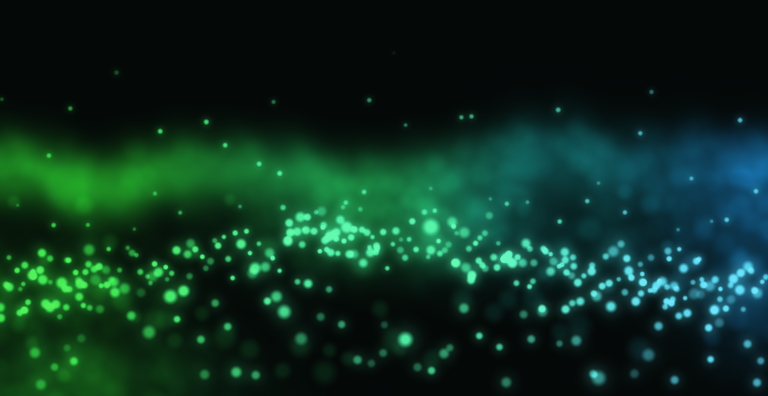
Give the GLSL for this background, as a WebGL 1 fragment shader.

```glsl
precision highp float;

uniform vec2 u_resolution;

const vec3 NIGHT = vec3(0.016, 0.032, 0.029);
const vec3 SMOKE_GREEN = vec3(0.11, 0.58, 0.12);
const vec3 SMOKE_JADE = vec3(0.09, 0.52, 0.24);
const vec3 SMOKE_TEAL = vec3(0.06, 0.42, 0.43);
const vec3 SMOKE_BLUE = vec3(0.07, 0.40, 0.62);
const vec3 SPARK_GREEN = vec3(0.20, 0.86, 0.28);
const vec3 SPARK_MINT = vec3(0.27, 0.90, 0.61);
const vec3 SPARK_CYAN = vec3(0.32, 0.82, 0.92);
const int BAND_SPARKS = 170;
const int CLUMP_SPARKS = 20;
const int LOW_SPARKS = 76;
const int FINE_SPARKS = 44;
const int BOKEH_DISCS = 54;
const float COARSE_CELLS = 11.0;
const float FINE_CELLS = 23.0;

vec3 hash3(float n) {
  return fract(sin(n * vec3(12.71, 31.17, 7.47) + 1.3) * 4375.85);
}

float bell(float x, float centre, float width) {
  float d = (x - centre) / width;
  return exp(-d * d);
}

float blob(vec2 uv, vec2 centre, vec2 size) {
  vec2 d = (uv - centre) / size;
  return exp(-dot(d, d));
}

// Soft overlapping puffs, one per jittered cell
float puffs(vec2 p) {
  vec2 cell = floor(p);
  float sum = 0.0;
  for (int j = -1; j <= 1; j++) {
    for (int i = -1; i <= 1; i++) {
      vec2 id = cell + vec2(float(i), float(j));
      vec3 h = hash3(id.x + id.y * 57.0);
      float d = length(p - id - h.xy);
      sum += h.z * (1.0 - smoothstep(0.2, 0.95, d));
    }
  }
  return min(sum, 1.3);
}

vec3 smokeColor(float x) {
  vec3 c = mix(SMOKE_GREEN, SMOKE_JADE, smoothstep(0.12, 0.42, x));
  c = mix(c, SMOKE_TEAL, smoothstep(0.46, 0.74, x));
  return mix(c, SMOKE_BLUE, smoothstep(0.74, 0.98, x));
}

vec3 sparkColor(float x) {
  vec3 c = mix(SPARK_GREEN, SPARK_MINT, smoothstep(0.08, 0.45, x));
  return mix(c, SPARK_CYAN, smoothstep(0.55, 0.92, x));
}

float smokeCrest(float x) {
  return 0.533 + 0.045 * bell(x, 0.0, 0.07) + 0.045 * bell(x, 0.29, 0.10)
    + 0.075 * smoothstep(0.53, 0.68, x) - 0.025 * smoothstep(0.74, 0.86, x);
}

float sparkBand(float x) {
  return 0.255 + 0.145 * bell(x, 0.46, 0.28);
}

// Bright disc with a faint halo
float spark(vec2 p, vec2 centre, float radius) {
  float d = length(p - centre) / radius;
  return 1.0 - smoothstep(0.3, 1.2, d) + 0.24 * exp(-0.35 * d * d);
}

// Knot of sparks around one centre
float clump(vec2 p, float aspect, vec2 centre, vec2 spread, float seed) {
  float light = 0.0;
  for (int i = 0; i < CLUMP_SPARKS; i++) {
    vec3 a = hash3(float(i) + seed);
    vec3 b = hash3(float(i) + seed + 31.5);
    vec2 c = centre + (a.xy + b.xy - 1.0) * spread;
    light += spark(p, c * vec2(aspect, 1.0), mix(0.009, 0.018, a.z * b.z)) * mix(0.6, 1.0, b.z);
  }
  return light;
}

void main() {
  vec2 uv = gl_FragCoord.xy / u_resolution;
  float aspect = u_resolution.x / u_resolution.y;
  vec2 p = vec2(uv.x * aspect, uv.y);
  vec2 stretch = vec2(aspect, 1.0);

  // Smoke ribbon with puffy mottling
  float right = smoothstep(0.50, 0.70, uv.x);
  float mottle = 0.55 * puffs(p * COARSE_CELLS) + 0.45 * puffs(p * FINE_CELLS + 7.3);
  float ripple = 0.008 * sin(uv.x * 37.0) + 0.005 * sin(uv.x * 83.0 + uv.y * 20.0);
  float rise = uv.y - smokeCrest(uv.x) - ripple;
  float width = rise > 0.0 ? mix(0.078, 0.084, right) : mix(0.088, 0.165, right);
  float ribbon = exp(-rise * rise / (width * width));
  ribbon *= 0.76 + 0.24 * bell(uv.x, 0.12, 0.12) + 0.14 * bell(uv.x, 0.44, 0.08);
  ribbon *= 1.0 - 0.24 * bell(uv.x, 0.85, 0.08) + 0.12 * bell(uv.x, 1.0, 0.06);
  ribbon *= mix(0.86, 0.70, right) + mix(0.24, 0.46, right) * mottle;

  // Low haze around the sparks
  float haze = 0.46 * blob(uv, vec2(0.10, 0.0), vec2(0.17, 0.14));
  haze += 0.34 * blob(uv, vec2(0.03, 0.25), vec2(0.15, 0.13));
  haze += 0.42 * blob(uv, vec2(0.46, 0.40), vec2(0.15, 0.09));
  haze += 0.34 * blob(uv, vec2(0.58, 0.46), vec2(0.08, 0.12));
  haze += 0.24 * blob(uv, vec2(0.74, 0.35), vec2(0.18, 0.09));
  haze += 0.44 * blob(uv, vec2(1.0, 0.29), vec2(0.09, 0.18));
  haze *= 0.65 + 0.6 * mottle;

  // Main band of sparks
  float light = 0.0;
  for (int i = 0; i < BAND_SPARKS; i++) {
    vec3 a = hash3(float(i) + 3.0);
    vec3 b = hash3(float(i) + 207.5);
    float x = (float(i) + a.x) / float(BAND_SPARKS);
    float y = sparkBand(x) + (a.y + b.x - 1.0) * 0.12;
    light += spark(p, vec2(x, y) * stretch, mix(0.007, 0.017, a.z * a.z)) * mix(0.4, 1.0, b.y);
  }
  light += clump(p, aspect, vec2(0.435, 0.41), vec2(0.075, 0.065), 401.0);
  light += clump(p, aspect, vec2(0.075, 0.27), vec2(0.11, 0.09), 467.0);
  light += clump(p, aspect, vec2(0.68, 0.335), vec2(0.13, 0.06), 523.0);
  light += clump(p, aspect, vec2(0.88, 0.28), vec2(0.13, 0.08), 571.0);
  light += spark(p, vec2(0.561, 0.427) * stretch, 0.024);

  // Larger sparks drifting below
  for (int i = 0; i < LOW_SPARKS; i++) {
    vec3 a = hash3(float(i) + 611.0);
    vec3 b = hash3(float(i) + 702.5);
    float x = (float(i) + a.x) / float(LOW_SPARKS);
    float y = mix(0.02, sparkBand(x), a.y);
    light += spark(p, vec2(x, y) * stretch, mix(0.010, 0.022, a.z * b.x)) * mix(0.25, 0.9, b.y);
  }

  // Fine motes above, thinning with height
  for (int i = 0; i < FINE_SPARKS; i++) {
    vec3 a = hash3(float(i) + 811.0);
    float x = (float(i) + a.x) / float(FINE_SPARKS);
    float y = 0.42 + 0.48 * a.y * a.y;
    float glow = mix(0.25, 0.9, a.z) * (1.0 - smoothstep(0.62, 0.95, y));
    light += spark(p, vec2(x, y) * stretch, mix(0.005, 0.008, a.z)) * glow;
  }

  // Dim out-of-focus discs
  float bokeh = 0.0;
  for (int i = 0; i < BOKEH_DISCS; i++) {
    vec3 a = hash3(float(i) + 907.0);
    float x = (float(i) + a.x) / float(BOKEH_DISCS);
    vec2 c = vec2(x, mix(0.05, 0.52, a.y)) * stretch;
    bokeh += 1.0 - smoothstep(0.2, 1.0, length(p - c) / mix(0.022, 0.045, a.z));
  }

  vec3 color = NIGHT + smokeColor(uv.x) * (ribbon + haze + 0.18 * bokeh);
  color = mix(color, sparkColor(uv.x), min(light, 1.0));
  color += vec3(0.12, 0.08, 0.08) * smoothstep(0.8, 1.5, light);
  gl_FragColor = vec4(color, 1.0);
}
```
